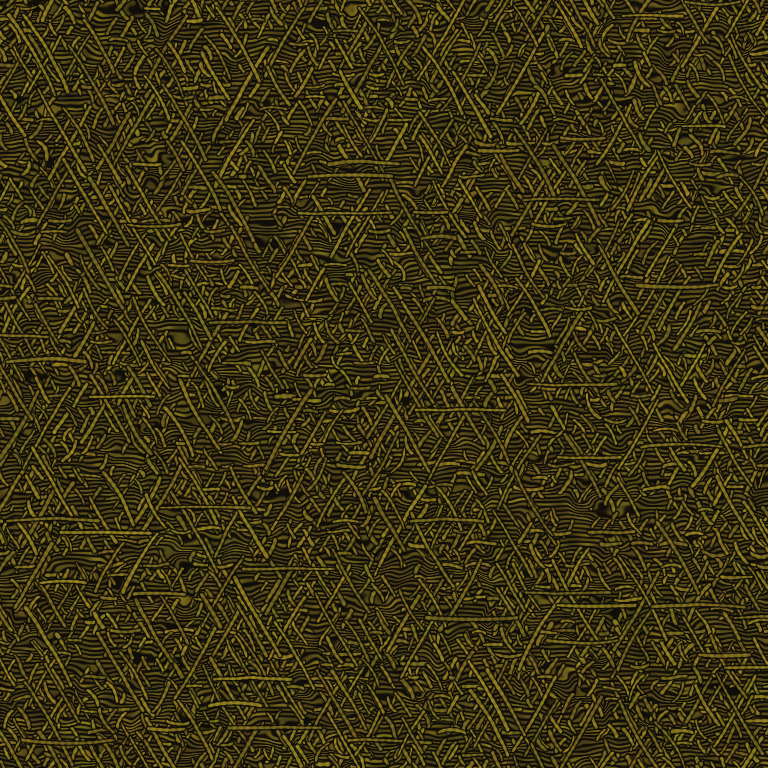
Reproduce this pattern procedurally as a WebGL 1 fragment shader.

```glsl
precision highp float;
uniform vec2 u_resolution;

#define HATCH_LINES 172.0
#define SHORT_PITCH 0.0145
#define SHORT_LENGTH 0.042
#define LONG_PITCH 0.0160
#define LONG_LENGTH 0.130
#define STROKE_RADIUS 0.0018
#define HALO 0.0021
#define WARP 0.0050
#define DARK vec3(0.05, 0.04, 0.03)
#define OLIVE vec3(0.31, 0.265, 0.095)
#define GOLD vec3(0.59, 0.515, 0.125)

float hash(vec2 p) {
  return fract(sin(dot(p, vec2(127.1, 311.7))) * 43758.5453);
}

float noise(vec2 p) {
  vec2 cell = floor(p);
  vec2 f = fract(p);
  f = f * f * (3.0 - 2.0 * f);
  return mix(mix(hash(cell), hash(cell + vec2(1.0, 0.0)), f.x),
             mix(hash(cell + vec2(0.0, 1.0)), hash(cell + 1.0), f.x), f.y);
}

vec2 warp(vec2 p) {
  return p + WARP * (vec2(noise(p * 48.0), noise(p * 48.0 + 71.3)) - 0.5);
}

// Fine horizontal grain with small eyes and bowed patches
vec3 hatch(vec2 p, float pixel) {
  float swirl = mix(0.7, 3.0, smoothstep(0.35, 0.65, noise(p * 26.0 + 9.0)));
  float phase = p.y * HATCH_LINES + swirl * noise(p * vec2(46.0, 52.0));
  float line = floor(phase);
  float width = 0.19 + 0.13 * noise(vec2(p.x * 75.0, line * 3.7));
  float soft = 0.65 * pixel * HATCH_LINES;
  float ink = 1.0 - smoothstep(width - soft, width + soft, abs(fract(phase) - 0.5));
  float tone = noise(vec2(p.x * 55.0, line * 7.1));
  return mix(DARK, mix(OLIVE * 0.85, GOLD * 0.88, tone * tone), 0.06 + 0.94 * ink);
}

// One family of strokes: x = ink, y = dark halo, z = tone
vec3 strokes(vec2 p, float angle, vec2 cellSize, float density, float seed, float pixel) {
  float c = cos(angle);
  float s = sin(angle);
  vec2 q = vec2(c * p.x + s * p.y, c * p.y - s * p.x) + seed * 0.0137;
  float row = floor(q.y / cellSize.y);
  float along = q.x / cellSize.x + hash(vec2(row, seed));
  vec2 id = vec2(floor(along), row) + seed * 17.0;

  // Random slide along and across the cell, kept inside its border
  vec2 local = (vec2(fract(along), fract(q.y / cellSize.y)) - 0.5) * cellSize;
  float halfLength = cellSize.x * mix(0.15, 0.5, hash(id + 1.9));
  local.x -= (hash(id + 4.6) - 0.5) * (cellSize.x - 2.0 * halfLength);
  local.y -= (hash(id + 7.7) - 0.5) * 0.0022;
  float t = local.x / halfLength;
  local.y += (hash(id + 3.1) - 0.5) * 0.009 * (min(t * t, 1.0) - 0.5)
             * min(halfLength / 0.015, 1.0);

  // Uneven edge and a taper towards one end
  float bead = sin(q.x * 720.0 + 6.28 * hash(id + 5.7));
  float taper = (hash(id + 2.3) - 0.5) * clamp(t, -1.0, 1.0);
  float radius = STROKE_RADIUS * (0.7 + 0.5 * hash(id + 8.3) + 0.5 * taper + 0.12 * bead);
  float reach = max(halfLength - radius - 0.5 * HALO, 0.0);
  float d = length(vec2(max(abs(local.x) - reach, 0.0), local.y)) - radius;

  float present = step(hash(id), density);
  float ink = present * (1.0 - smoothstep(-0.7 * pixel, 0.7 * pixel, d));
  float halo = present * (1.0 - smoothstep(HALO * 0.4, HALO + 0.7 * pixel, d));
  float tone = 0.2 + 0.45 * hash(id + 6.4) + 0.12 * bead + 0.3 * noise(p * 170.0);
  return vec3(ink, halo, tone);
}

void main() {
  float pixel = 1.0 / min(u_resolution.x, u_resolution.y);
  vec2 p = gl_FragCoord.xy * pixel;
  vec2 w = warp(p);
  vec3 color = hatch(w, pixel);

  // Six short families, then three long ones, on three axes 60 degrees apart
  for (int i = 0; i < 9; i++) {
    float layer = float(i);
    float axis = mod(layer, 3.0);
    float isLong = step(5.5, layer);
    float angle = radians(60.0) * (axis + 1.0);
    vec2 cellSize = mix(vec2(SHORT_LENGTH, SHORT_PITCH),
                        vec2(LONG_LENGTH, LONG_PITCH), isLong);
    float cluster = noise(p * 13.0 + layer * 13.7);
    float isFlat = step(1.5, axis);
    float shortDensity = mix(0.38 + 0.12 * cluster, 0.18, isFlat);
    float longDensity = mix(0.36, 0.10, isFlat);
    float density = mix(shortDensity, longDensity, isLong);

    vec3 mark = strokes(mix(w, p, 0.7 * isLong), angle, cellSize, density, layer + 1.0, pixel);
    color = mix(color, DARK, mark.y * 0.85);
    color = mix(color, mix(OLIVE, GOLD, mark.z), mark.x);
  }

  // Slight patchy fading and drift between green and brown
  color *= 0.93 + 0.16 * noise(p * 80.0 + 31.0);
  float drift = noise(p * 50.0 + 53.0) - 0.5;
  color *= 1.0 + drift * vec3(0.07, -0.03, 0.10);
  gl_FragColor = vec4(color, 1.0);
}
```
